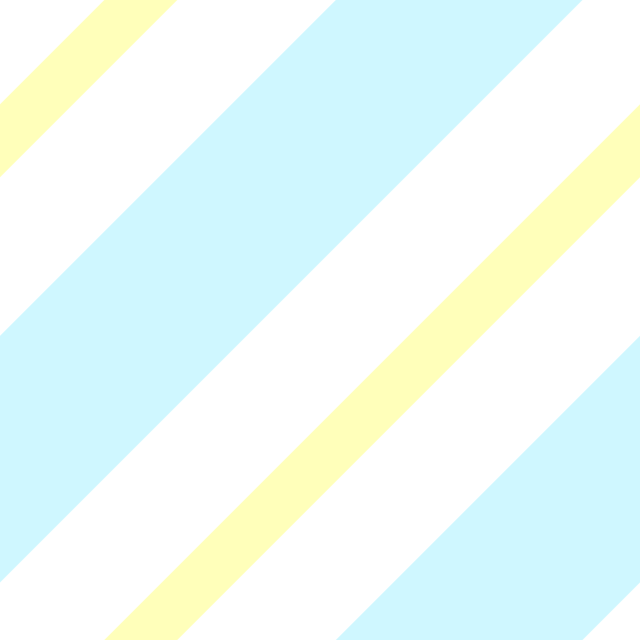
A Shadertoy shader for this pattern:

```glsl
#define REPEATS 1.0
#define BLUE_CENTER 0.7174
#define BLUE_WIDTH 0.3854
#define YELLOW_CENTER 0.2200
#define YELLOW_WIDTH 0.1140
#define GROUND vec3(1.0)
#define BLUE vec3(0.81, 0.97, 1.0)
#define YELLOW vec3(1.0, 1.0, 0.73)

// Coverage of a band that wraps around the unit period
float band(float phase, float center, float width, float blur) {
    float offset = abs(fract(phase - center + 0.5) - 0.5);
    return 1.0 - smoothstep(-blur, blur, offset - 0.5 * width);
}

void mainImage(out vec4 fragColor, in vec2 fragCoord) {
    vec2 uv = fragCoord / iResolution.xy;

    // Diagonal phase: whole repeats along both axes keep the tile seamless
    float phase = REPEATS * (uv.x - uv.y);
    float blur = REPEATS / min(iResolution.x, iResolution.y);

    // Wide and narrow stripes over the ground
    vec3 color = GROUND;
    color = mix(color, BLUE, band(phase, BLUE_CENTER, BLUE_WIDTH, blur));
    color = mix(color, YELLOW, band(phase, YELLOW_CENTER, YELLOW_WIDTH, blur));

    fragColor = vec4(color, 1.0);
}
```
